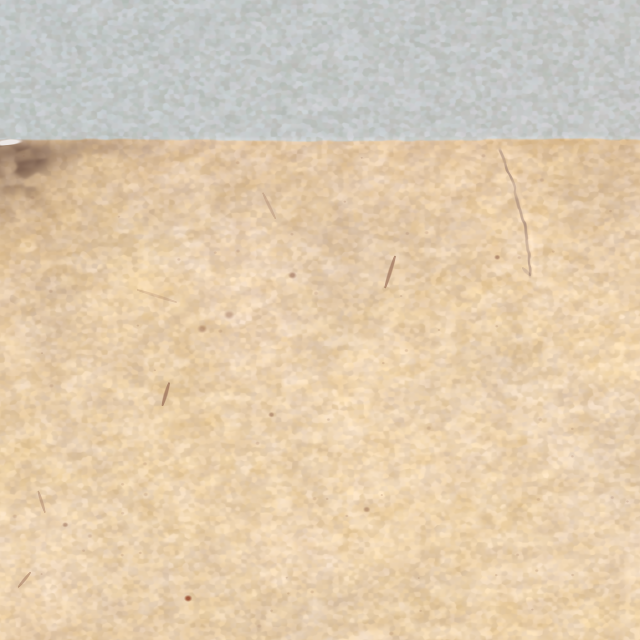
This texture is drawn by a WebGL 2 fragment shader. Its source:

```glsl
#version 300 es
precision highp float;
// Aged cream paper below a strip of cool grey card, with a stained, torn corner.
// Layered blends of cellular noise give blotches, pulp and grain; distance
// functions draw the crease, the loose fibres and the specks.

#define EDGE_Y 0.781
#define EDGE_SOFT 0.0022
#define BLOTCH 0.045
#define PULP 0.075
#define GRAIN 0.085
#define CARD_GRAIN 0.075
#define TINT 0.060
#define SPECK_CELLS 34.0

uniform vec2 u_resolution;
out vec4 fragColor;

const vec3 CREAM = vec3(0.922, 0.822, 0.685);
const vec3 TAN = vec3(0.868, 0.752, 0.612);
const vec3 CARD = vec3(0.772, 0.780, 0.775);
const vec3 FIBRE = vec3(0.60, 0.43, 0.34);
const vec3 STAIN = vec3(0.47, 0.36, 0.30);

vec3 hash3(vec2 cell) {
  vec3 h = fract(cell.xyx * vec3(0.1031, 0.1030, 0.0973));
  h += dot(h, h.yxz + 33.33);
  return fract((h.xxy + h.yzz) * h.zyx);
}

// Smooth cellular noise: nearby jittered cells blended by distance, about zero.
vec3 cellNoise(vec2 p) {
  vec2 base = floor(p), f = p - base;
  vec3 sum = vec3(0.0);
  float total = 0.0;
  for (int j = -1; j <= 1; j++)
    for (int i = -1; i <= 1; i++) {
      vec2 offset = vec2(i, j);
      vec3 h = hash3(base + offset + 71.0);
      vec2 d = offset + 0.15 + 0.7 * h.xy - f;
      float w = exp(-6.0 * dot(d, d));
      sum += w * hash3(base + offset + 213.0);
      total += w;
    }
  return sum / total - 0.5;
}

// Soft elliptical glow with value 1 at its centre.
float glow(vec2 p, vec2 centre, vec2 radius) {
  vec2 d = (p - centre) / radius;
  return exp(-dot(d, d));
}

// Tapered line between two points.
float fibre(vec2 p, vec2 a, vec2 b, float width) {
  vec2 ab = b - a;
  float t = clamp(dot(p - a, ab) / dot(ab, ab), 0.0, 1.0);
  float d = length(p - a - ab * t);
  float w = width * (0.55 + 1.8 * t * (1.0 - t));
  return 1.0 - smoothstep(w * 0.4, w * 1.4, d);
}

float speck(vec2 p, vec2 centre, float radius) {
  return 1.0 - smoothstep(radius * 0.3, radius * 1.4, length((p - centre) * vec2(0.85, 1.0)));
}

// Faint random flecks, one chance per cell.
float flecks(vec2 p) {
  vec2 cell = floor(p * SPECK_CELLS);
  vec3 h = hash3(cell + 17.0);
  vec2 centre = (cell + 0.2 + 0.6 * h.xy) / SPECK_CELLS;
  return step(0.93, h.z) * speck(p, centre, 0.0015 + 0.0015 * h.x);
}

vec3 paper(vec2 p, vec3 pulp, vec3 grain) {
  vec2 slant = vec2(p.x * 0.75 + p.y * 0.2, p.y - p.x * 0.18);
  vec3 blotch = cellNoise(slant * 9.0);
  // Broad tone: tan near the top edge and left side, pale lower down.
  float depth = EDGE_Y - p.y;
  float age = 0.62 * exp(-depth * depth * 22.0) + 0.35 * exp(-depth * 60.0);
  age += 0.30 * glow(p, vec2(0.0, 0.57), vec2(0.15, 0.22));
  age += 0.28 * glow(p, vec2(0.33, 0.49), vec2(0.13, 0.06));
  age += 0.40 * glow(p, vec2(0.0, 0.0), vec2(0.22, 0.07));
  age -= 0.55 * glow(p, vec2(0.235, 0.595), vec2(0.085, 0.065));
  vec3 col = mix(CREAM, TAN, clamp(age, 0.0, 1.0));
  col += BLOTCH * blotch.x + PULP * pulp.x * vec3(0.8, 1.0, 1.15) + GRAIN * grain.x;
  col += TINT * (blotch.y + pulp.y + grain.y) * vec3(0.12, -0.08, -0.75);

  // Stained corner and the thin shadow running out along the edge.
  float ragged = 1.0 + 1.1 * pulp.z;
  float stain = 0.75 * glow(p, vec2(0.025, 0.757), vec2(0.062, 0.021));
  stain += 0.42 * glow(p, vec2(0.0, 0.725), vec2(0.07, 0.045));
  stain += 0.26 * glow(p, vec2(0.13, 0.770), vec2(0.13, 0.014));
  stain += 0.12 * glow(p, vec2(0.0, 0.68), vec2(0.14, 0.08));
  col = mix(col, STAIN, clamp(stain * ragged, 0.0, 0.9));

  // Bent crease on the right, with a short branch.
  float t = (p.y - 0.570) / 0.196;
  float bend = 0.828 - 0.047 * pow(clamp(t, 0.0, 1.0), 1.8) + 0.004 * pulp.z;
  float span = smoothstep(-0.03, 0.02, t) * (1.0 - smoothstep(0.98, 1.03, t));
  float crease = span * (1.0 - smoothstep(0.0008, 0.0036, abs(p.x - bend)));
  crease += 0.5 * fibre(p, vec2(0.817, 0.581), vec2(0.828, 0.570), 0.003);
  col = mix(col, vec3(0.61, 0.50, 0.45), clamp(crease * (0.55 + 0.5 * pulp.y), 0.0, 0.8));
  col += 0.04 * span * glow(p, vec2(bend + 0.007, p.y), vec2(0.004, 1.0));

  // Loose fibres, then specks.
  float mark = 0.68 * fibre(p, vec2(0.617, 0.599), vec2(0.602, 0.551), 0.0030);
  mark += 0.72 * fibre(p, vec2(0.264, 0.401), vec2(0.254, 0.367), 0.0030);
  mark += 0.28 * fibre(p, vec2(0.411, 0.698), vec2(0.430, 0.659), 0.0025);
  mark += 0.50 * fibre(p, vec2(0.047, 0.105), vec2(0.029, 0.083), 0.0025);
  mark += 0.38 * fibre(p, vec2(0.060, 0.232), vec2(0.070, 0.200), 0.0025);
  mark += 0.22 * fibre(p, vec2(0.215, 0.547), vec2(0.275, 0.528), 0.0025);
  mark += 0.65 * speck(p, vec2(0.457, 0.570), 0.0048) + 0.50 * speck(p, vec2(0.316, 0.486), 0.0055);
  mark += 0.42 * speck(p, vec2(0.358, 0.508), 0.0060) + 0.55 * speck(p, vec2(0.424, 0.352), 0.0035);
  mark += 0.50 * speck(p, vec2(0.573, 0.204), 0.0040) + 0.65 * speck(p, vec2(0.777, 0.598), 0.0035);
  mark += 0.55 * speck(p, vec2(0.102, 0.180), 0.0035) + 0.22 * flecks(p);
  col = mix(col, FIBRE, clamp(mark, 0.0, 0.85));
  return mix(col, vec3(0.58, 0.27, 0.17), 0.85 * speck(p, vec2(0.294, 0.065), 0.0045));
}

void main() {
  vec2 p = gl_FragCoord.xy / u_resolution;
  vec3 pulp = cellNoise(vec2(p.x * 38.0 + p.y * 8.0, p.y * 62.0 - p.x * 12.0));
  vec3 grain = cellNoise(p * vec2(125.0, 150.0));

  // Grey card with fine neutral and coloured grain.
  vec3 card = CARD + vec3(-0.012, 0.0, 0.004) * (1.0 - p.x);
  card += CARD_GRAIN * grain.x + 0.025 * pulp.x + 0.045 * grain.yzx * vec3(0.6, 0.3, 0.8);
  card += vec3(0.012, 0.010, 0.006) * (0.89 - p.y) * 5.0 * 0.4;

  // Slightly uneven paper edge, pale along its rim, torn white at the far left.
  float edge = EDGE_Y + 0.0025 * pulp.z + 0.0015 * sin(p.x * 9.0);
  vec3 col = mix(paper(p, pulp, grain), card, smoothstep(-EDGE_SOFT, EDGE_SOFT, p.y - edge));
  col += 0.035 * glow(p, vec2(p.x, edge + 0.002), vec2(1.0, 0.004)) * smoothstep(0.2, 0.35, p.x);
  float tear = glow(p, vec2(0.014, 0.779 + 0.006 * pulp.y), vec2(0.022, 0.0065));
  col = mix(col, vec3(0.93, 0.91, 0.90), smoothstep(0.3, 0.7, tear));
  fragColor = vec4(clamp(col, 0.0, 1.0), 1.0);
}
```
